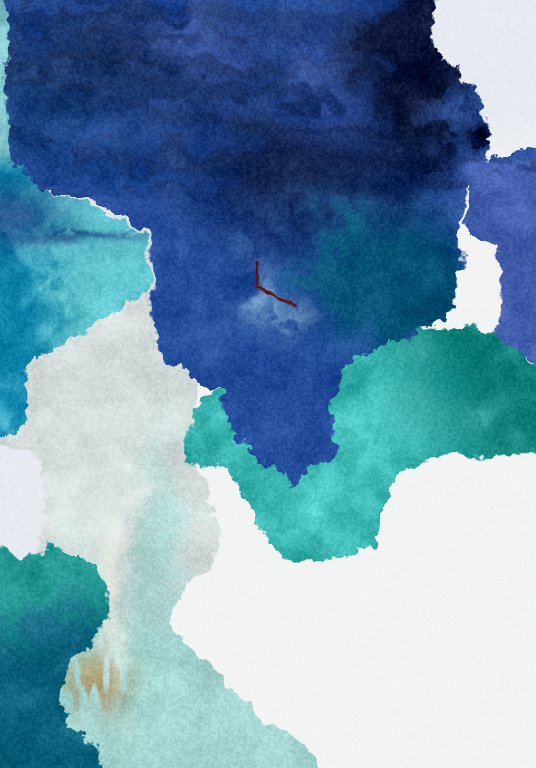
Reproduce this background procedurally as a Shadertoy shader.

```glsl
// Abstract watercolour: a navy cloud over teal and pale washes on white canvas.

// Lengths are percent of the canvas height, x from the left, y down from the top.
const float WIDTH = 69.9;
const float SOFT = 0.18;
const float ROUGH = 3.4;
const float GRAIN = 0.09;

const vec3 PAPER = vec3(.95, .952, .955);
const vec3 COOL = vec3(.905, .92, .945);
const vec3 MIST = vec3(.83, .865, .86);
const vec3 PALE_TEAL = vec3(.64, .83, .81);
const vec3 CREAM = vec3(.88, .9, .87);
const vec3 OCHRE = vec3(.68, .62, .45);
const vec3 CYAN = vec3(.35, .74, .78);
const vec3 AQUA = vec3(.24, .72, .7);
const vec3 LAGOON = vec3(.07, .53, .68);
const vec3 GREEN = vec3(.07, .5, .48);
const vec3 DEEP_TEAL = vec3(.01, .32, .45);
const vec3 BLUE = vec3(.15, .31, .62);
const vec3 VIOLET = vec3(.26, .37, .68);
const vec3 STEEL = vec3(.1, .27, .5);
const vec3 NAVY = vec3(.02, .06, .18);
const vec3 ICE = vec3(.5, .67, .81);
const vec3 RUST = vec3(.36, .08, .08);

float hash(vec2 p) {
  vec3 q = fract(p.xyx * .1031);
  q += dot(q, q.yzx + 33.33);
  return fract((q.x + q.y) * q.z);
}

float noise(vec2 p) {
  vec2 i = floor(p), f = fract(p);
  f *= f * (3. - 2. * f);
  return mix(mix(hash(i), hash(i + vec2(1, 0)), f.x),
             mix(hash(i + vec2(0, 1)), hash(i + 1.), f.x), f.y);
}

// Layered noise, centred near zero.
float fbm(vec2 p) {
  float sum = -.48, amp = .5;
  for (int i = 0; i < 5; i++, amp *= .5) {
    sum += amp * noise(p);
    p = mat2(1.6, 1.2, -1.2, 1.6) * p + 7.3;
  }
  return sum;
}

vec2 wander(vec2 p) { return vec2(fbm(p + 20.), fbm(p + 60.)); }
float ramp(float a, float b, float x) { return clamp((x - a) / (b - a), 0., 1.); }
float ease(float a, float b, float x) { return smoothstep(0., 1., ramp(a, b, x)); }

// Soft elliptical spot of pigment.
float spot(vec2 p, vec2 centre, vec2 radius) {
  vec2 q = (p - centre) / radius;
  return exp(-dot(q, q));
}

float segment(vec2 p, vec2 a, vec2 b) {
  vec2 d = b - a;
  return length(p - a - d * ramp(0., dot(d, d), dot(p - a, d)));
}

// Shapes: positive inside, bounded by edges that vary with x or y.
float paleShape(float x, float y) {
  float right = 26. + 2.3 * ease(58., 70., y) - 6.1 * ease(71., 81., y)
    + 1.11 * max(y - 82., 0.);
  float gap = length(vec2(x, .85 * (y - 65.8))) - 6.5;
  return min(min(right - x, y - 21.), gap);
}

float leftTealShape(float x, float y) {
  return 5. + 14.5 * ease(22.5, 31.5, y) - 16. * ease(37., 48.5, y)
    - 8. * ease(55., 58.5, y) - x;
}

float rightTealShape(float x, float y) {
  float top = 56. - 5. * ease(24., 28., x) - 8.5 * ease(38., 54., x)
    + 5. * ease(65., 70., x);
  float bottom = 60. + 13.3 * ease(27., 38.5, x) - 2.5 * ease(41., 48., x)
    - 10. * ease(48.5, 52.5, x) - 1.5 * ease(52., 57., x);
  return min(min(y - top, bottom - y), x - 24.2);
}

float greenShape(float x, float y) {
  float right = 8. + 5.6 * ease(71., 75., y) - 5.6 * ease(81., 91., y)
    + 6.5 * ease(93., 100., y);
  return min(right - x, y - 71.8);
}

float navyShape(float x, float y) {
  float left = 1. + 18.9 * ease(20.2, 31.3, y) + 10.5 * ease(44.3, 53., y)
    + 7.5 * ease(56.5, 63., y);
  float right = 57. + 6.5 * ease(5., 15.6, y) - 3.5 * ease(19.5, 26., y)
    - 16.1 * ease(38.4, 50.1, y) - 5. * ease(57.3, 63.8, y);
  float arm = 72. - 11.3 * ease(17.6, 22.8, y) + 3.9 * ease(29.3, 32.6, y)
    + 6.5 * ease(42.3, 49.5, y);
  return max(min(min(x - left, right - x), 63.3 - y), x - arm);
}

// Pigments of each wash; m is the mottling.
vec3 palePaint(vec2 p, float m) {
  vec3 c = mix(MIST, PALE_TEAL, ease(70., 84., p.y + 12. * m));
  c = mix(c, PALE_TEAL, .8 * spot(p, vec2(20.5 + 6. * m, 72), vec2(3, 13)));
  c = mix(c, CREAM, spot(p, vec2(14.5 + 6. * m, 75), vec2(2.2, 14)));
  float drips = ease(.42, .7, noise(p * vec2(1.3, .25)));
  return mix(c, OCHRE, drips * spot(p, vec2(12.5, 89), vec2(4))) + .16 * m;
}

vec3 leftTealPaint(vec2 p, float m) {
  vec3 c = mix(CYAN, LAGOON, ease(12., 1., p.x + 16. * m));
  c = mix(c, STEEL, .9 * spot(p, vec2(1, 28), vec2(7, 4)));
  c = mix(c, STEEL, .7 * spot(p, vec2(10, 30.6 + 3. * m), vec2(9, .6)));
  return mix(c, PALE_TEAL, .7 * ease(23., 19., p.y)) + .25 * m;
}

vec3 rightTealPaint(vec2 p, float m) {
  float shade = ease(23., 38., p.x + 18. * m - .5 * p.y);
  return mix(AQUA, GREEN, .9 * shade) + .38 * m;
}

vec3 greenPaint(vec2 p, float m) {
  float shade = ease(79., 87., p.y + .3 * p.x + 14. * m);
  return mix(mix(AQUA, GREEN, .55), DEEP_TEAL, .8 * shade) + .25 * m;
}

vec3 navyPaint(vec2 p, float m) {
  vec2 q = p + vec2(14, 10) * m;
  vec3 c = mix(BLUE, STEEL, .8 * spot(q, vec2(5, 13), vec2(15, 9)));
  c = mix(c, NAVY, .6 * spot(q, vec2(20, 8), vec2(18, 7)));
  c = mix(c, NAVY, .85 * spot(q, vec2(39, 23), vec2(13, 8)));
  c = mix(c, VIOLET, .8 * spot(q, vec2(27, 6), vec2(6)));
  c = mix(c, VIOLET, .6 * spot(q, vec2(44, 11), vec2(6, 8)));
  c = mix(c, NAVY, min(.97, 1.5 * spot(q, vec2(55, 9), vec2(7, 13))));
  c = mix(c, DEEP_TEAL, min(.95, 2. * spot(q, vec2(51.5, 37), vec2(9, 7))));
  c = mix(c, VIOLET, ease(58., 63., p.x) * ease(19., 22., p.y));
  float streak = ease(.5, .8, noise(p * vec2(.1, .7) + 5. * m));
  c = mix(c, NAVY, .25 * streak * ease(30., 22., p.y));
  return mix(c, ICE, .85 * spot(q, vec2(33.8, 38.8), vec2(3.3))) + .18 * m;
}

float cover(float d) { return smoothstep(-SOFT, SOFT, d); }

void mainImage(out vec4 fragColor, in vec2 fragCoord) {
  vec2 uv = fragCoord / iResolution.xy;
  vec2 p = vec2(uv.x * WIDTH, 100. - 100. * uv.y);
  // Mottling with crisp-edged blooms
  float m = fbm(p * .22) + .12 * ease(-.02, .05, fbm(p * .35 + 40.)) - .06;
  vec2 rough = wander(p * .3) + .45 * wander(p * 1.1);
  vec2 e = p + ROUGH * rough;

  // Layers from paper to darkest wash
  vec3 c = mix(PAPER, COOL, max(ease(26., 14., p.y), ease(12., 5., p.x)));
  c = mix(c, palePaint(p, m), cover(paleShape(e.x, e.y)));
  c = mix(c, leftTealPaint(p, m), cover(leftTealShape(e.x, e.y)));
  c = mix(c, rightTealPaint(p, m), cover(rightTealShape(e.x, e.y)));
  c = mix(c, greenPaint(p, m), cover(greenShape(e.x, e.y)));
  c = mix(c, navyPaint(p, m), cover(navyShape(e.x, e.y)));

  // Thin rust crack
  vec2 k = p + 1.5 * rough, bend = vec2(33.7, 37.6);
  float crack = min(segment(k, vec2(33.6, 34.5), bend), segment(k, bend, vec2(38.4, 39.8)));
  c = mix(c, RUST, ease(.3, .1, crack));

  // Canvas grain, strongest on paint
  c += GRAIN * (noise(p * 4.) - .5) * mix(.1, 1., ease(.97, .75, c.r));
  fragColor = vec4(clamp(c, 0., 1.), 1);
}
```
